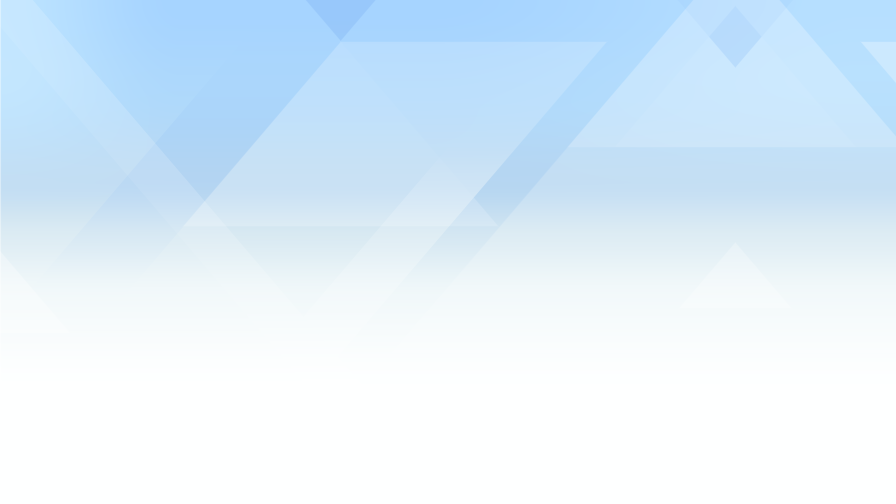
A WebGL 1 fragment shader for this background:

```glsl
precision mediump float;
uniform vec2 u_resolution;

#define SLOPE 1.17
#define SKY_TOP vec3(0.650, 0.830, 1.000)
#define SKY_UPPER vec3(0.685, 0.850, 0.985)
#define SKY_HAZE vec3(0.735, 0.852, 0.945)
#define MIST vec3(0.835, 0.907, 0.945)
#define MIST_LOW vec3(0.935, 0.967, 0.975)
#define PAPER vec3(0.995, 1.000, 1.000)
#define SIDE_GLOW vec3(0.765, 0.910, 1.000)
#define SHADE vec3(0.520, 0.720, 0.960)

// Coverage of the side where the signed distance is negative.
float fill(float dist) {
  float halfPixel = 0.75 / u_resolution.y;
  return 1.0 - smoothstep(-halfPixel, halfPixel, dist);
}

// Isosceles triangle; direction +1 opens downward from its apex, -1 upward.
float triangle(vec2 p, vec2 apex, float height, float direction) {
  vec2 q = vec2(abs(p.x - apex.x), (p.y - apex.y) * direction);
  float sides = (q.x * SLOPE - q.y) / length(vec2(SLOPE, 1.0));
  return fill(max(sides, q.y - height));
}

// Slanted strip between two values of a diagonal coordinate.
float strip(float diagonal, float from, float to) {
  return fill(from - diagonal) * fill(diagonal - to);
}

vec3 skyGradient(float depth) {
  vec3 color = mix(SKY_TOP, SKY_UPPER, smoothstep(0.0, 0.22, depth));
  color = mix(color, SKY_HAZE, smoothstep(0.18, 0.37, depth));
  color = mix(color, MIST, smoothstep(0.36, 0.47, depth));
  color = mix(color, MIST_LOW, smoothstep(0.43, 0.59, depth));
  return mix(color, PAPER, smoothstep(0.52, 0.78, depth));
}

vec3 lighten(vec3 color, float amount) {
  return mix(color, vec3(1.0), amount);
}

void main() {
  // Canvas heights, with depth measured down from the top edge.
  vec2 p = gl_FragCoord.xy / u_resolution.y;
  p.y = 1.0 - p.y;
  float width = u_resolution.x / u_resolution.y;
  float falling = p.x - p.y / SLOPE;
  float rising = p.x + p.y / SLOPE;
  float fade = 1.0 - smoothstep(0.30, 0.60, p.y);

  // Vertical fade with brighter upper sides
  vec3 color = skyGradient(p.y);
  float glow = 1.0 - smoothstep(0.0, 0.36, p.x);
  glow = max(glow, 0.75 * smoothstep(0.85, 1.70, p.x));
  color = mix(color, SIDE_GLOW, 0.75 * glow * (1.0 - smoothstep(0.12, 0.42, p.y)));

  // Shaded diagonal and the pale band on the left
  float shadow = strip(rising, 0.551, 0.748) * smoothstep(0.06, 0.30, p.y);
  color = mix(color, SHADE, 0.16 * shadow * fade);
  color = lighten(color, 0.16 * strip(falling, -0.045, 0.065));
  color = lighten(color, 0.10 * fill(falling + 0.045));

  // Central pair of triangles and the diagonal beneath them
  color = mix(color, SHADE, 0.42 * triangle(p, vec2(0.676, 0.081), 0.2, -1.0));
  color = lighten(color, 0.20 * triangle(p, vec2(0.676, 0.083), 0.366, 1.0));
  color = lighten(color, 0.17 * triangle(p, vec2(0.940, 0.392), 0.309, -1.0));
  float lowerBand = strip(rising, 1.139, 1.275) * fill(0.065 - falling);
  color = lighten(color, 0.17 * lowerBand * smoothstep(0.28, 0.40, p.y));
  float darkBand = strip(rising, 1.275, 1.377) * smoothstep(0.20, 0.38, p.y);
  color = mix(color, SHADE, 0.12 * darkBand * fade);

  // Large right triangle with nested layers
  vec2 peak = vec2(1.461, -0.100);
  color = lighten(color, 0.13 * triangle(p, peak, 0.80, 1.0));
  color = lighten(color, 0.14 * triangle(p, peak, 0.392, 1.0));
  float inner = triangle(p, vec2(1.459, 0.012), 0.28, 1.0);
  float notch = triangle(p, vec2(1.459, 0.134), 0.2, -1.0);
  color = lighten(color, 0.05 * inner * (1.0 - notch));
  color = mix(color, SHADE, notch * (0.10 + 0.13 * inner));
  color = lighten(color, 0.28 * triangle(p, vec2(1.972, 0.392), 0.309, -1.0));

  // Faint peaks in the mist
  color = lighten(color, 0.25 * triangle(p, vec2(1.459, 0.481), 0.13, 1.0));
  color = lighten(color, 0.30 * triangle(p, vec2(-0.100, 0.381), 0.28, 1.0));

  // Pale left rim
  color = lighten(color, 0.45 * fill(p.x - 0.001 * width));
  gl_FragColor = vec4(color, 1.0);
}
```
